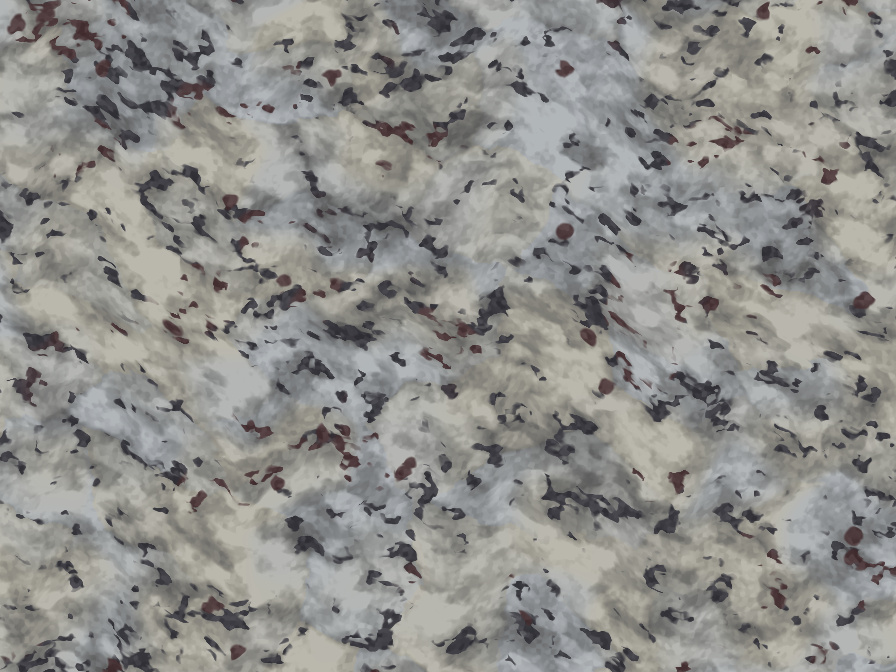
A WebGL 2 fragment shader for this texture:

```glsl
#version 300 es
precision highp float;
// Polished granite: cloudy grey-beige feldspar, smooth pale crystals,
// ragged dark mica flecks gathered along broken veins, and maroon garnets.
// Every layer is cellular noise, sampled on sine-warped, slanted coordinates.
uniform vec2 u_resolution;
out vec4 fragColor;

vec3 hash3(vec2 cell) {
    vec3 h = fract(cell.xyx * vec3(0.1031, 0.1030, 0.0973));
    h += dot(h, h.yxz + 33.33);
    return fract((h.xxy + h.yzz) * h.zyx);
}

// x: distance to nearest seed, y: gap to the second, z: cell id, w: soft blend
vec4 cells(vec2 p) {
    vec2 base = floor(p), f = fract(p);
    float nearest = 9.0, second = 9.0, id = 0.0, total = 0.0, weight = 0.0;
    for (int y = -1; y <= 1; y++) {
        for (int x = -1; x <= 1; x++) {
            vec2 o = vec2(x, y);
            vec3 h = hash3(base + o + 50.0);
            vec2 d = o + 0.1 + 0.8 * h.xy - f;
            float dist = length(d);
            float w = exp(-8.0 * dist * dist);
            total += w * h.z;
            weight += w;
            if (dist < nearest) {
                second = nearest;
                nearest = dist;
                id = h.z;
            } else {
                second = min(second, dist);
            }
        }
    }
    return vec4(nearest, second - nearest, id, total / weight);
}

float mottle(vec2 p) {
    return cells(p).w;
}

// Bends straight cell borders with layered sines
vec2 warp(vec2 p) {
    float freq = 9.0, amp = 0.016;
    for (int i = 0; i < 4; i++) {
        p += amp * sin(p.yx * freq + vec2(1.7, 4.1) * float(i + 1));
        freq *= 2.1;
        amp *= 0.5;
    }
    return p;
}

void main() {
    vec2 p = gl_FragCoord.xy / u_resolution.y;
    vec2 q = warp(p);

    // Slanted grain, longer along its drift to the lower right
    vec2 g = mat2(0.94, 0.34, -0.34, 0.94) * q * vec2(1.0, 1.0);
    g = vec2(0.94 * q.x - 0.34 * q.y, 0.34 * q.x + 0.94 * q.y) * vec2(0.78, 1.15);
    float rough = mottle(g * 62.0 + 7.0) - 0.5;
    g += 0.009 * vec2(rough, mottle(g * 70.0 + 31.0) - 0.5);

    // Large crystals and the broken veins between them
    vec4 crystal = cells(g * 7.5 + 3.0);
    float pale = smoothstep(0.5, 0.7, crystal.z) * smoothstep(0.06, 0.26, crystal.y);
    float vein = 1.0 - smoothstep(0.0, 0.13, crystal.y);
    vein *= smoothstep(0.35, 0.65, mottle(g * 12.0 + 19.0));

    // Cloudy feldspar
    float zone = mottle(q * 4.5 + 11.0);
    float cloud = 0.2 * zone + 0.4 * mottle(g * 19.0 + 5.0) + 0.4 * mottle(g * 43.0 + 23.0);
    float fine = mottle(q * 140.0) - 0.5;
    float tone = 0.57 + 0.5 * (cloud - 0.5) + 0.05 * pale - 0.06 * vein + 0.09 * fine;
    tone = clamp(tone, 0.37, 0.71);
    float warmth = smoothstep(0.25, 0.75, 0.6 * mottle(q * 8.0 + 41.0) + 0.4 * crystal.z);
    vec3 tint = mix(vec3(-0.015, 0.002, 0.016), vec3(0.018, 0.008, -0.034), warmth);
    vec3 color = tone + tint * smoothstep(0.3, 0.62, tone);

    // Mica flecks, dense in dim clouds and along veins, sparse in pale crystals
    float grit = 0.6 * mottle(g * 47.0 + 61.0) + 0.4 * mottle(g * 98.0 + 83.0);
    grit += 0.45 * (cloud - 0.5) + 0.13 * pale - 0.16 * vein;
    float fleck = 1.0 - smoothstep(0.22, 0.34, grit);
    vec3 mica = vec3(0.225, 0.222, 0.25) + 0.12 * fine;

    // Garnets stain some flecks and form a few rounded spots
    vec4 garnet = cells(q * 21.0 + 0.25 * rough + 97.0);
    float spot = step(0.965, garnet.z) * (1.0 - smoothstep(0.2, 0.3, garnet.x));
    spot *= smoothstep(0.03, 0.12, garnet.y);
    float stain = smoothstep(0.68, 0.82, mottle(q * 11.0 + 71.0));
    vec3 maroon = vec3(0.29, 0.205, 0.215) + 0.1 * fine;

    color = mix(color, mix(mica, maroon, stain), 0.95 * fleck);
    color = mix(color, maroon, 0.9 * spot);
    fragColor = vec4(color, 1.0);
}
```
